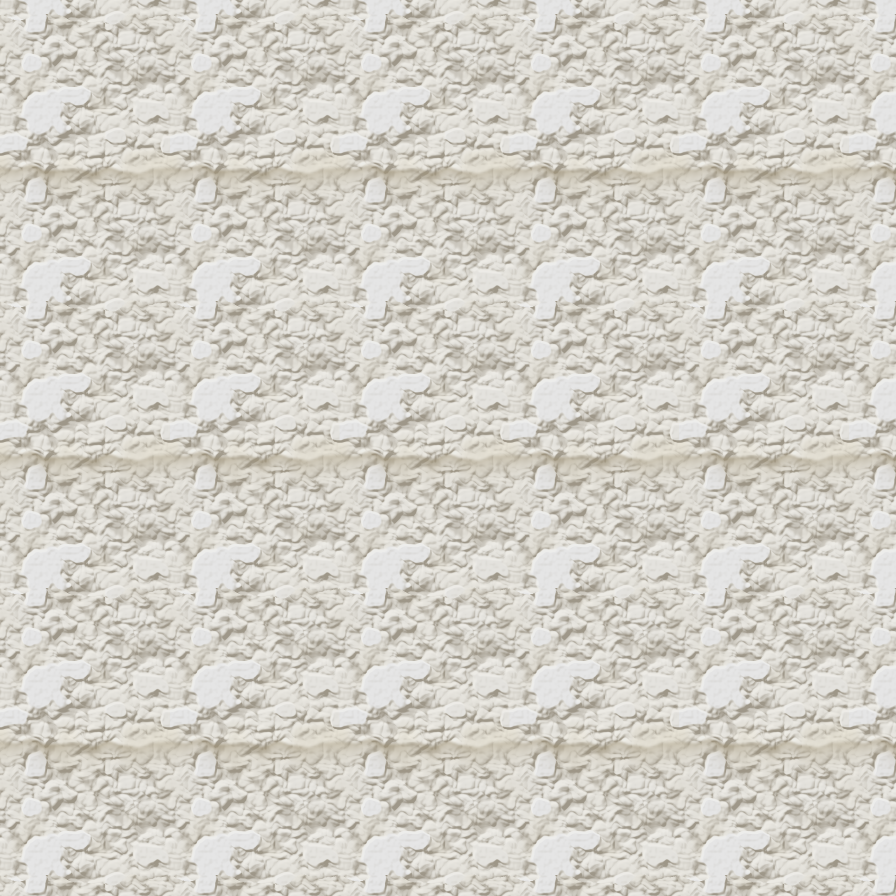
Reproduce this texture procedurally as a Shadertoy shader.

```glsl
// Rough whitewashed plaster: a square relief tile of overlapping lumps and
// smooth trowelled plates, repeated across and stacked in overlapping pairs.
// The relief is lit from the upper left; a ragged ledge closes each band.

const float TILE = 0.1895;       // tile side, in canvas units
const float BAND = 0.3203;       // height of a band between ledges
const float LEDGE_Y = 0.811;     // height of the topmost ledge
const float COPY_STEP = 0.687;   // offset of the second copy, in tiles

const vec3 WHITE  = vec3(0.895, 0.895, 0.895);
const vec3 CREAM  = vec3(0.885, 0.875, 0.845);
const vec3 STAIN  = vec3(0.83, 0.805, 0.735);
const vec3 SHADOW = vec3(0.59, 0.56, 0.50);

// Smooth plates: centre (x, row) and half size, in tiles
const vec4 PLATES[7] = vec4[7](
    vec4(0.26, 0.66, 0.13, 0.13), vec4(0.45, 0.57, 0.12, 0.05),
    vec4(0.21, 0.13, 0.07, 0.08), vec4(0.20, 0.38, 0.06, 0.06),
    vec4(0.89, 0.64, 0.11, 0.07), vec4(0.04, 0.85, 0.11, 0.06),
    vec4(0.67, 0.80, 0.08, 0.04));

vec2 hash2(vec2 p) {
    vec3 a = fract(p.xyx * vec3(0.1031, 0.1030, 0.0973));
    a += dot(a, a.yzx + 33.33);
    return fract((a.xx + a.yz) * a.zy);
}

// Value noise that wraps after one tile
float noise(vec2 q, vec2 cells) {
    vec2 p = q * cells, c = floor(p), f = fract(p);
    f = f * f * (3.0 - 2.0 * f);
    vec2 a = mod(c, cells), b = mod(c + 1.0, cells);
    return mix(mix(hash2(a).x, hash2(vec2(b.x, a.y)).x, f.x),
               mix(hash2(vec2(a.x, b.y)).x, hash2(b).x, f.x), f.y);
}

// Upper surface of scattered rounded lumps, wrapping after one tile
float lumps(vec2 q, vec2 cells) {
    vec2 p = q * cells, base = floor(p);
    float top = 0.0;
    for (int j = -1; j <= 1; j++)
    for (int i = -1; i <= 1; i++) {
        vec2 cell = base + vec2(i, j);
        vec2 id = mod(cell, cells);
        vec2 d = p - cell - hash2(id + 17.0);
        top = max(top, 0.5 + 0.5 * hash2(id + 71.0).x - dot(d, d));
    }
    return top;
}

// Coverage of the smooth plates, with ragged borders
float plateMask(vec2 q) {
    float inside = -1.0;
    for (int i = 0; i < 7; i++) {
        vec2 d = q - PLATES[i].xy;
        d = (d - floor(d + 0.5)) / PLATES[i].zw;
        d *= d;
        inside = max(inside, 1.0 - sqrt(sqrt(dot(d, d))));
    }
    float ragged = noise(q, vec2(13.0)) + 0.5 * noise(q, vec2(29.0)) - 0.75;
    return smoothstep(0.0, 0.2, inside + 0.65 * ragged);
}

float relief(vec2 q) {
    vec2 bend = vec2(noise(q, vec2(17.0)), noise(q + 0.37, vec2(19.0))) - 0.5;
    vec2 w = q + 0.05 * bend;
    float rough = 0.6 * lumps(w, vec2(10.0, 14.0))
                + 0.35 * lumps(w + 0.3, vec2(22.0, 29.0));
    float worn = smoothstep(0.55, 0.8, noise(q + 0.13, vec2(6.0, 8.0)));
    rough = mix(rough, 0.76, 0.55 * worn);
    return mix(rough, 0.86, 0.95 * plateMask(q)) + 0.05 * noise(q, vec2(61.0));
}

vec3 plaster(vec2 uv) {
    // Rows run downward from the ledge; the second copy covers the first
    float x = uv.x / TILE;
    float row = mod(LEDGE_Y - uv.y, BAND) / TILE;
    float seam = 0.8 + 0.1 * (noise(vec2(x, row), vec2(9.0)) - 0.5);
    vec2 q = vec2(x, row - COPY_STEP * step(seam, row));

    // Base colour: cream coat, tan stains, paler plates
    float plate = plateMask(q);
    float stain = smoothstep(0.45, 0.9, noise(q + 0.21, vec2(5.0, 6.0)));
    vec3 col = mix(CREAM, STAIN, 0.55 * stain * (1.0 - plate));
    float pale = plate * (1.0 - 0.6 * smoothstep(0.5, 0.7, fract(q.x)));
    col = mix(col, WHITE, max(pale, 0.4 * noise(q, vec2(4.0))));

    // Directional light and dark crevices
    float h = relief(q);
    float slope = h - relief(q - vec2(0.008, 0.013));
    float dark = clamp(-3.2 * slope, 0.0, 0.9)
               + 0.35 * smoothstep(0.62, 0.35, h);
    col = mix(col, SHADOW, min(dark, 0.9)) + 0.2 * clamp(slope, 0.0, 0.2);

    // Ragged shadow below the ledge, bright lip above it
    float period = BAND / TILE;
    float below = row - period * step(0.5 * period, row);
    below += 0.07 * (noise(vec2(x, 0.4), vec2(11.0)) - 0.5);
    float ledge = smoothstep(-0.02, 0.01, below) * exp(-max(below, 0.0) / 0.06);
    float strength = 0.3 + 0.4 * noise(vec2(x, 0.7), vec2(7.0));
    col = mix(col, vec3(0.62, 0.57, 0.46), ledge * strength);
    col += 0.02 * smoothstep(-0.08, -0.03, below) * smoothstep(0.0, -0.03, below);
    return min(col, vec3(0.93, 0.93, 0.92));
}

void mainImage(out vec4 fragColor, in vec2 fragCoord) {
    // Average four samples for smooth edges
    vec3 sum = vec3(0.0);
    for (int i = 0; i < 4; i++) {
        vec2 offset = vec2(i % 2, i / 2) * 0.5 - 0.25;
        sum += plaster((fragCoord + offset) / iResolution.xy);
    }
    fragColor = vec4(sum * 0.25, 1.0);
}
```
